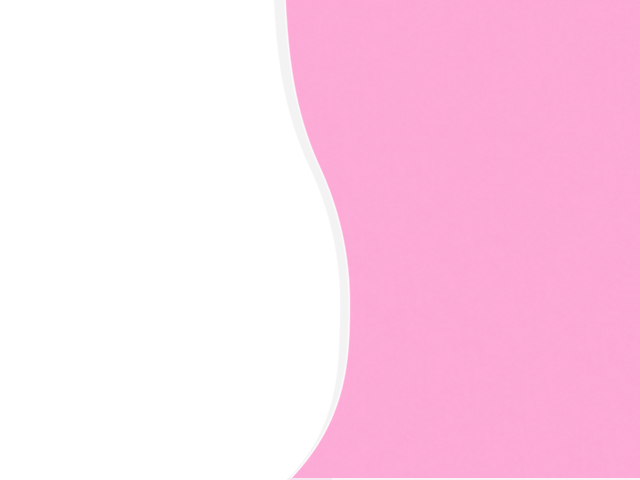
This background is drawn by a Shadertoy shader. Its source:

```glsl
const vec3 WHITE = vec3(1.0);
const vec3 PINK = vec3(0.99, 0.67, 0.84);
const vec3 BAND_GREY = vec3(0.953);
const vec3 FOOT_PALE = vec3(0.965, 0.90, 0.94);

float hash(vec2 p) {
    return fract(sin(dot(p, vec2(127.1, 311.7))) * 43758.55);
}

float valueNoise(vec2 p) {
    vec2 cell = floor(p);
    vec2 f = smoothstep(0.0, 1.0, fract(p));
    float low = mix(hash(cell), hash(cell + vec2(1, 0)), f.x);
    float high = mix(hash(cell + vec2(0, 1)), hash(cell + vec2(1, 1)), f.x);
    return mix(low, high, f.y);
}

// Knots hold depth, x position and slope
float hermite(vec3 a, vec3 b, float depth) {
    float span = b.x - a.x;
    float t = (depth - a.x) / span;
    float s = 1.0 - t;
    return a.y * s * s * (1.0 + 2.0 * t) + b.y * t * t * (3.0 - 2.0 * t)
         + span * t * s * (a.z * s - b.z * t);
}

float curveX(float depth) {
    vec3 top = vec3(0.0, 0.4466, 0.0375);
    vec3 bend = vec3(0.347, 0.500, 0.345);
    vec3 bulge = vec3(0.634, 0.547, 0.0);
    vec3 foot = vec3(0.9965, 0.4557, -0.71);
    if (depth < bend.x) return hermite(top, bend, depth);
    if (depth < bulge.x) return hermite(bend, bulge, depth);
    return hermite(bulge, foot, depth);
}

float edgeMask(float dist, float softness) {
    return smoothstep(-softness, softness, dist);
}

// Fine woven grain with faint larger mottling
vec3 pinkPaper(vec2 uv, vec3 base) {
    vec2 p = uv * vec2(4.0, 3.0);
    float grain = valueNoise(p * 64.0) - 0.5;
    float mottle = valueNoise(p * 12.0) - 0.5;
    return base + vec3(0.004, 0.014, 0.009) * grain + 0.004 * mottle;
}

void mainImage(out vec4 fragColor, in vec2 fragCoord) {
    vec2 uv = fragCoord / iResolution.xy;
    float depth = 1.0 - uv.y;
    float pixel = 1.0 / iResolution.x;
    float fromCurve = uv.x - curveX(depth);

    // Grey band, tapering towards the foot
    float bandWidth = mix(0.0185, 0.0155, smoothstep(0.0, 0.6, depth));
    bandWidth -= 0.0105 * smoothstep(0.68, 1.0, depth);
    float band = edgeMask(fromCurve + bandWidth, max(pixel, 0.0016));
    vec3 color = mix(WHITE, BAND_GREY, band);

    // Bright rim beside the pink sheet
    float rim = edgeMask(fromCurve + 0.0026, max(pixel, 0.0013));
    color = mix(color, vec3(0.995, 0.98, 0.99), rim);
    color = mix(color, pinkPaper(uv, PINK), edgeMask(fromCurve, pixel));

    // Pale strip along the lower edge
    float strip = edgeMask(0.0042 - uv.y, 0.5 / iResolution.y);
    float stripStart = edgeMask(uv.x - 0.452, 0.006);
    vec3 stripColor = mix(FOOT_PALE, vec3(0.98, 0.95, 0.97), step(0.518, uv.x));
    color = mix(color, stripColor, strip * stripStart);

    fragColor = vec4(color, 1.0);
}
```
